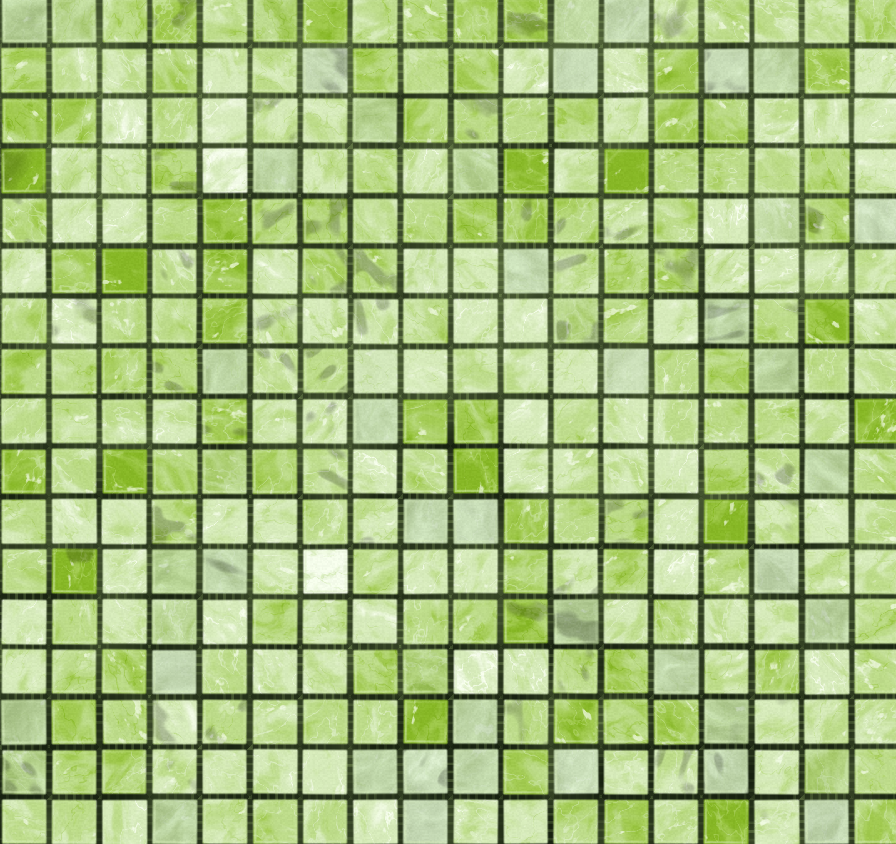
This texture is drawn by a WebGL 2 fragment shader. Its source:

```glsl
#version 300 es
precision highp float;
// Green marble mosaic: small square stone tiles on a dark mesh-backed grid.

uniform vec2 u_resolution;
out vec4 fragColor;

const vec2 TILE_COUNT = vec2(17.86, 16.85);
const vec2 GRID_SHIFT = vec2(0.02, 0.09);

const vec3 DEEP_GREEN = vec3(0.53, 0.72, 0.15);
const vec3 LEAF_GREEN = vec3(0.63, 0.79, 0.31);
const vec3 SOFT_GREEN = vec3(0.74, 0.86, 0.54);
const vec3 PALE_GREEN = vec3(0.84, 0.92, 0.73);
const vec3 MILK_WHITE = vec3(0.96, 0.99, 0.92);
const vec3 GREY_GREEN = vec3(0.75, 0.83, 0.70);
const vec3 GROUT_DARK = vec3(0.09, 0.13, 0.06);
const vec3 GROUT_MID = vec3(0.37, 0.45, 0.26);

float hash(vec2 p) {
    return fract(sin(dot(p, vec2(127.1, 311.7))) * 43758.5453);
}

float noise(vec2 p) {
    vec2 i = floor(p), f = fract(p);
    f = f * f * (3.0 - 2.0 * f);
    return mix(mix(hash(i), hash(i + vec2(1, 0)), f.x),
               mix(hash(i + vec2(0, 1)), hash(i + vec2(1, 1)), f.x), f.y);
}

float fbm(vec2 p) {
    float sum = 0.0, amp = 0.53;
    for (int i = 0; i < 4; i++) {
        sum += amp * noise(p);
        p = mat2(1.6, 1.2, -1.2, 1.6) * p + 7.3;
        amp *= 0.5;
    }
    return sum;
}

float roundBox(vec2 p, vec2 halfSize, float radius) {
    vec2 q = abs(p) - halfSize + radius;
    return length(max(q, 0.0)) + min(max(q.x, q.y), 0.0) - radius;
}

mat2 rotation(float a) {
    return mat2(cos(a), sin(a), -sin(a), cos(a));
}

// Colour ramp from saturated to milky stone
vec3 stoneRamp(float tone) {
    vec3 c = mix(DEEP_GREEN, LEAF_GREEN, smoothstep(-0.1, 0.18, tone));
    c = mix(c, SOFT_GREEN, smoothstep(0.15, 0.48, tone));
    c = mix(c, PALE_GREEN, smoothstep(0.5, 0.82, tone));
    return mix(c, MILK_WHITE, smoothstep(0.88, 1.2, tone));
}

// Cloudy, veined stone; each tile is cut from a different spot
vec3 stone(vec2 local, vec2 id) {
    float pick = hash(id + 3.7);
    vec2 p = rotation(6.283 * hash(id + 9.1)) * local * vec2(2.2, 3.6) + id * 17.3;
    float cloud = fbm(p + 1.2 * noise(p * 0.8 + 4.0));
    float tone = 0.12 + 0.76 * pow(hash(id), 0.85) + 0.85 * (cloud - 0.5);
    tone += 0.55 * step(0.975, pick) - 0.3 * step(pick, 0.07);

    float ridge = 1.0 - abs(2.0 * fbm(p * 0.9 + 31.0) - 1.0);
    float vein = smoothstep(0.93, 1.0, ridge);
    tone += vein * mix(-0.16, 0.22, step(0.4, hash(id + 5.3)));

    // White chips, grey tiles and dark mineral stains
    vec3 c = stoneRamp(tone);
    float chip = smoothstep(0.7, 0.8, fbm(p * 1.3 + 60.0));
    c = mix(c, MILK_WHITE, 0.7 * chip);
    float greyness = smoothstep(0.83, 0.9, hash(id + 21.0));
    c = mix(c, GREY_GREEN * (0.86 + 0.28 * cloud), 0.75 * greyness);
    float stain = smoothstep(0.62, 0.82, noise(p * 1.1 + 90.0));
    return c * (1.0 - 0.2 * stain * step(0.8, hash(id + 41.0)));
}

// Shadowed joint crossed by mesh threads, more filled towards the top
vec3 grout(vec2 grid, vec2 local, float height) {
    float vertical = step(abs(local.y), abs(local.x));
    float along = mix(grid.x, grid.y, vertical);
    float thread = smoothstep(0.25, 0.8, sin(along * 37.7 + 2.0 * noise(grid * 2.0)));
    float fill = 0.08 + 0.45 * height + 0.14 * vertical + 0.9 * (fbm(grid * 0.9) - 0.5);
    float light = clamp(fill + 0.5 * thread * noise(grid * 3.0 + 12.0), 0.0, 1.0);
    return mix(GROUT_DARK, GROUT_MID, light);
}

void main() {
    vec2 uv = gl_FragCoord.xy / u_resolution;
    vec2 grid = vec2(uv.x, 1.0 - uv.y) * TILE_COUNT + GRID_SHIFT;
    vec2 id = floor(grid);
    vec2 local = fract(grid) - 0.5;
    float pixel = TILE_COUNT.x / u_resolution.x;

    // Slightly uneven setting and size of each tile
    vec2 jitter = vec2(hash(id + 11.0), hash(id + 13.0)) - 0.5;
    vec2 halfSize = vec2(0.443) + 0.012 * (hash(id + 15.0) - 0.5);
    vec2 placed = rotation(0.025 * (hash(id + 17.0) - 0.5)) * (local - 0.02 * jitter);
    float edge = roundBox(placed, halfSize, 0.035);

    // Polished rim, brighter on the left and lower sides
    vec3 tile = stone(placed, id);
    float rim = smoothstep(-0.085, -0.045, edge) * (1.0 - smoothstep(-0.04, -0.01, edge));
    float facing = smoothstep(-0.35, 0.45, placed.y - placed.x);
    tile = mix(tile, PALE_GREEN, rim * mix(0.15, 0.5, facing));
    tile += 0.035 * (hash(floor(grid * 30.0)) - 0.5);

    float softness = 0.018 + 0.5 * pixel;
    float cover = 1.0 - smoothstep(-softness, softness, edge);
    fragColor = vec4(mix(grout(grid, local, uv.y), tile, cover), 1.0);
}
```
